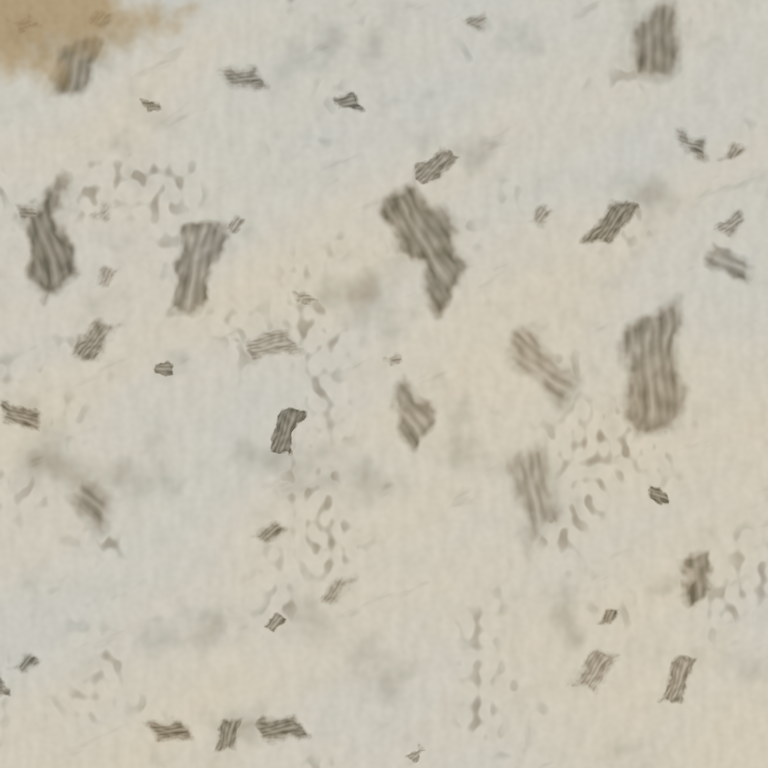
This texture is drawn by a Shadertoy shader. Its source:

```glsl
// Weathered pale plaster with scattered grey-brown flakes, smudges and speckle.
// Gradient noise stains the ground; jittered cells place warped, streaked flakes.
// All layers add to one dirt tone, which a colour ramp turns into paint.

const vec3 PALE  = vec3(0.805, 0.785, 0.730);
const vec3 SAND  = vec3(0.740, 0.725, 0.670);
const vec3 STONE = vec3(0.690, 0.660, 0.600);
const vec3 TAUPE = vec3(0.610, 0.580, 0.520);
const vec3 UMBER = vec3(0.530, 0.505, 0.440);
const vec3 SOOT  = vec3(0.420, 0.400, 0.340);
const vec3 OCHRE = vec3(0.640, 0.540, 0.380);

vec2 hash2(vec2 p) {
    vec3 q = fract(p.xyx * vec3(0.1031, 0.1030, 0.0973));
    q += dot(q, q.yzx + 33.33);
    return fract((q.xx + q.yz) * q.zy);
}

mat2 rotation(float angle) {
    float c = cos(angle), s = sin(angle);
    return mat2(c, -s, s, c);
}

float cornerSlope(vec2 cell, vec2 offset) {
    float angle = 6.2832 * hash2(cell + 211.0).x;
    return dot(vec2(cos(angle), sin(angle)), offset);
}

float gradientNoise(vec2 p) {
    vec2 i = floor(p), f = fract(p);
    vec2 u = f * f * f * (f * (f * 6.0 - 15.0) + 10.0);
    vec2 e = vec2(1.0, 0.0);
    float low  = mix(cornerSlope(i, f), cornerSlope(i + e.xy, f - e.xy), u.x);
    float high = mix(cornerSlope(i + e.yx, f - e.yx), cornerSlope(i + e.xx, f - e.xx), u.x);
    return mix(low, high, u.y);
}

float fbm(vec2 p) {
    float sum = 0.0, amplitude = 0.6;
    for (int octave = 0; octave < 4; octave++) {
        sum += amplitude * gradientNoise(p);
        p = rotation(0.6) * p * 2.03 + 17.3;
        amplitude *= 0.5;
    }
    return sum;
}

float boxDistance(vec2 p, vec2 extent) {
    vec2 d = abs(p) - extent;
    return length(max(d, 0.0)) + min(max(d.x, d.y), 0.0);
}

// Dirt tone of one grid of flakes; share is the chance that a cell holds one.
float flakeLayer(vec2 uv, float grid, float share, float tilt, float seed) {
    vec2 p = uv * grid + seed;
    vec2 cell = floor(p);
    float ragged = 0.24 * fbm(p * 2.6);
    float tone = 0.0;
    for (int y = -1; y <= 1; y++)
    for (int x = -1; x <= 1; x++) {
        vec2 id = cell + vec2(x, y);
        vec2 spot = hash2(id), shape = hash2(id + 57.0), look = hash2(id + 113.0);
        if (look.x > share) continue;
        vec2 q = rotation(tilt + 1.7 * (shape.x - 0.5)) * (p - id - 0.2 - 0.6 * spot);
        q.x += 0.4 * q.y;
        vec2 extent = mix(vec2(0.13, 0.08), vec2(0.38, 0.17), shape.y * shape.y);
        float d = boxDistance(q, extent) + ragged;
        float soft = mix(0.025, 0.11, spot.y);
        float mask = 1.0 - smoothstep(-soft, soft, d);
        float streak = gradientNoise(q * vec2(7.0, 22.0) + 4.0 * ragged);
        float rim = 1.0 - smoothstep(0.0, 0.06, abs(d + 0.03));
        float depth = mix(2.4, 4.0, look.y) + 2.2 * streak + 0.5 * rim;
        tone = max(tone, mask * depth);
    }
    return tone;
}

// Fine grains gathered inside broad noise patches.
float speckle(vec2 uv) {
    float patchMask = smoothstep(0.05, 0.32, fbm(uv * 6.0 + 41.0));
    float grains = smoothstep(0.0, 0.4, gradientNoise(uv * vec2(62.0, 46.0)));
    return 2.6 * patchMask * grains;
}

vec3 dirtRamp(float tone) {
    vec3 colour = mix(PALE, SAND, clamp(tone, 0.0, 1.0));
    colour = mix(colour, STONE, clamp(tone - 1.0, 0.0, 1.0));
    colour = mix(colour, TAUPE, clamp(tone - 2.0, 0.0, 1.0));
    colour = mix(colour, UMBER, clamp(tone - 3.0, 0.0, 1.0));
    return mix(colour, SOOT, clamp(tone - 4.0, 0.0, 1.0));
}

void mainImage(out vec4 fragColor, in vec2 fragCoord) {
    vec2 uv = fragCoord / iResolution.y;
    vec2 slant = rotation(0.45) * uv;

    // Soft stains, speckle and flakes
    float stain = 2.2 * smoothstep(0.06, 0.6, fbm(uv * 9.0 + 5.0));
    float scratches = 1.5 * smoothstep(0.25, 0.6, fbm(slant * vec2(9.0, 28.0) + 71.0));
    float flakes = max(flakeLayer(uv, 5.0, 0.46, -1.0, 12.0),
                       flakeLayer(uv, 12.0, 0.30, 0.5, 80.0));
    float tone = max(flakes, max(stain + scratches, speckle(uv)));
    vec3 colour = dirtRamp(tone);

    // Slanting cool and warm bands
    float band = fbm(slant * vec2(1.5, 4.0) + 23.0) + 0.35 * (uv.y - 0.5);
    colour += vec3(-0.035, -0.008, 0.030) * clamp(band * 1.8, -0.5, 1.0);

    // Ochre corner at the upper left
    float corner = 0.15 - length((uv - vec2(0.0, 1.0)) * vec2(0.6, 1.3)) + 0.12 * fbm(uv * 14.0);
    colour = mix(colour, OCHRE, 0.7 * smoothstep(0.0, 0.09, corner));

    // Short upright brush marks and fine grain
    float brush = gradientNoise(uv * vec2(75.0, 32.0)) + 0.6 * gradientNoise(uv * 110.0);
    fragColor = vec4(colour + 0.028 * brush, 1.0);
}
```
